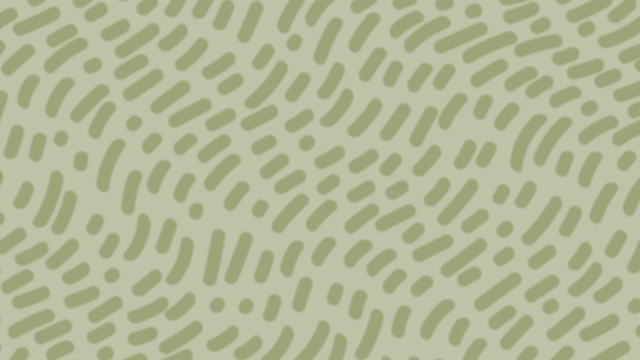
This pattern is drawn by a WebGL 2 fragment shader. Its source:

```glsl
#version 300 es
precision highp float;

uniform vec2 u_resolution;
out vec4 fragColor;

const vec3 PALE_SAGE = vec3(0.75, 0.76, 0.65);
const vec3 OLIVE = vec3(0.62, 0.64, 0.48);

// Lengths below are in units of canvas height / SCALE
const float SCALE = 12.0;
const float MEAN_ANGLE = 0.76;
const float LANE_WIDTH = 0.79;
const float PERIOD = 1.62;
const float RADIUS = 0.228;
const float SOFTNESS = 0.068;
const float SIDE_JITTER = 0.24;
const float END_JITTER = 0.52;

vec3 hash3(vec2 cell) {
    vec3 h = fract(cell.xyx * vec3(0.1031, 0.1030, 0.0973));
    h += dot(h, h.yxz + 33.33);
    return fract((h.xxy + h.yzz) * h.zyx);
}

vec2 toFrame(vec2 v, float angle) {
    float c = cos(angle), s = sin(angle);
    return vec2(c * v.x + s * v.y, c * v.y - s * v.x);
}

// Sideways shift of the lanes: one short and one long wave
float laneShift(vec2 p) {
    float shortWave = 0.48 * sin(0.78 * (p.x - 11.0) + 0.24 * p.y);
    float longWave = 0.6 * sin(0.3 * (p.x - 19.0) + 0.15 * p.y);
    return shortWave + longWave;
}

// Point on the lane of given level, found by fixed-point iteration
vec2 lanePoint(float along, float level) {
    vec2 p = vec2(along, level);
    for (int i = 0; i < 4; i++) p.y = level - laneShift(p);
    return p;
}

// Jittered boundary between two strokes of a lane
float strokeBoundary(float column, float row) {
    return column + END_JITTER * (hash3(vec2(column, row)).x - 0.5);
}

// Distance to a slightly bent, round-ended stroke
float strokeDistance(vec2 q, float halfLength, float bend) {
    q.y -= bend * q.x * q.x;
    q.x -= clamp(q.x, -halfLength, halfLength);
    return length(q) - RADIUS;
}

// One stroke, laid along its lane with small random deviations
float laneStroke(vec2 p, float column, float row, float slide) {
    vec3 seed = hash3(vec2(column + 57.0, row + 19.0));
    float start = (strokeBoundary(column, row) - slide) * PERIOD;
    float end = (strokeBoundary(column + 1.0, row) - slide) * PERIOD;
    float gap = mix(0.28, 0.56, seed.x);
    float halfLength = max(0.5 * (end - start - gap) - RADIUS, 0.04);

    float middle = 0.5 * (start + end);
    float level = (row + 0.5) * LANE_WIDTH + SIDE_JITTER * (seed.y - 0.5);
    vec2 centre = lanePoint(middle, level);
    vec2 behind = lanePoint(middle - 0.5, level);
    vec2 ahead = lanePoint(middle + 0.5, level);

    vec2 tangent = ahead - behind;
    float wobble = 0.24 * (seed.z - 0.5);
    float bend = ahead.y + behind.y - 2.0 * centre.y;
    bend = 2.0 * bend + 0.2 * (fract(seed.z * 13.0) - 0.5);
    vec2 q = toFrame(p - centre, atan(tangent.y, tangent.x) + wobble);
    return strokeDistance(q, halfLength, bend);
}

// Distance to the nearest stroke in the surrounding lanes
float strokeField(vec2 p) {
    float homeRow = floor((p.y + laneShift(p)) / LANE_WIDTH);
    float nearest = 1.0;
    for (int j = -1; j <= 1; j++) {
        float row = homeRow + float(j);
        float slide = hash3(vec2(row, 7.0)).y + 0.5 * row;
        float homeColumn = floor(p.x / PERIOD + slide);
        for (int i = -1; i <= 1; i++) {
            float column = homeColumn + float(i);
            nearest = min(nearest, laneStroke(p, column, row, slide));
        }
    }
    return nearest;
}

void main() {
    vec2 pos = SCALE * gl_FragCoord.xy / u_resolution.y;
    float distanceToStroke = strokeField(toFrame(pos, MEAN_ANGLE));
    float ink = 1.0 - smoothstep(-SOFTNESS, SOFTNESS, distanceToStroke);
    fragColor = vec4(mix(PALE_SAGE, OLIVE, ink), 1.0);
}
```
